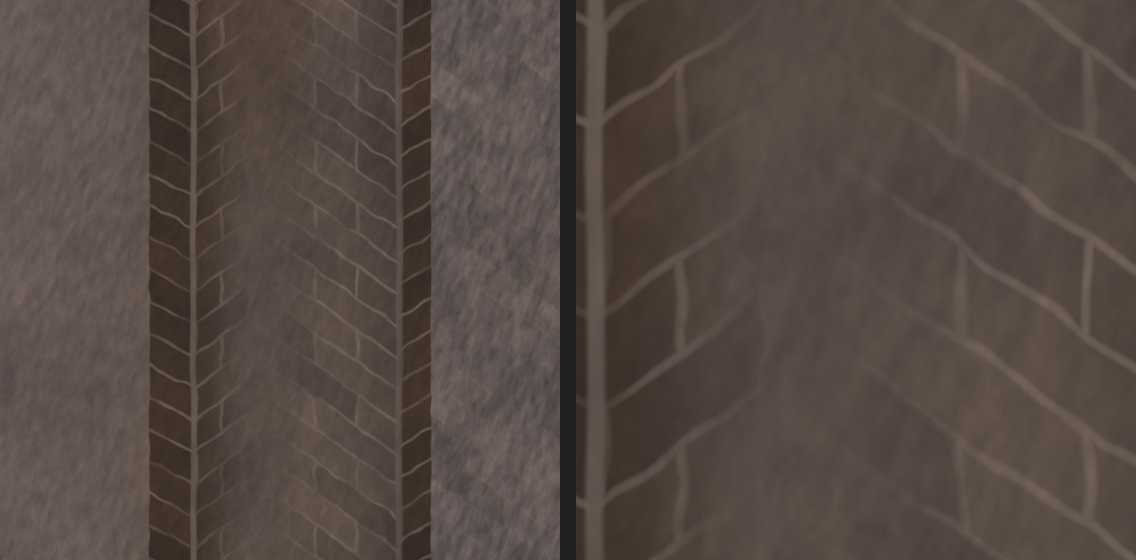
Left: the whole. Right: its middle third, enlarged.
This texture is drawn by a three.js fragment shader. Its source:

```glsl
varying vec2 vUv;

const float ROWS = 17.5;
const float LEFT_EDGE = 0.267;
const float LEFT_SEAM = 0.345;
const float RIDGE = 0.468;
const float RIGHT_SEAM = 0.713;
const float RIGHT_EDGE = 0.770;

const vec3 PLASTER = vec3(0.385, 0.335, 0.318);
const vec3 GREY_STONE = vec3(0.372, 0.332, 0.322);
const vec3 DARK_BRICK = vec3(0.232, 0.184, 0.158);
const vec3 MID_BRICK = vec3(0.342, 0.293, 0.268);
const vec3 WARM_STAIN = vec3(0.325, 0.262, 0.222);
const vec3 MORTAR = vec3(0.425, 0.372, 0.345);

float hash(vec2 p) {
  vec3 q = fract(vec3(p.xyx) * 0.1031);
  q += dot(q, q.yzx + 33.33);
  return fract((q.x + q.y) * q.z);
}

float noise(vec2 p) {
  vec2 i = floor(p);
  vec2 f = fract(p);
  f = f * f * (3.0 - 2.0 * f);
  float low = mix(hash(i), hash(i + vec2(1.0, 0.0)), f.x);
  float high = mix(hash(i + vec2(0.0, 1.0)), hash(i + vec2(1.0, 1.0)), f.x);
  return mix(low, high, f.y);
}

float fbm(vec2 p) {
  float sum = 0.0;
  float gain = 0.5;
  for (int i = 0; i < 4; i++) {
    sum += gain * noise(p);
    p = mat2(1.6, 1.2, -1.2, 1.6) * p + 7.3;
    gain *= 0.5;
  }
  return sum / 0.9375;
}

float stroke(float dist, float halfWidth, float blur) {
  return 1.0 - smoothstep(halfWidth - blur, halfWidth + blur, abs(dist));
}

float span(float x, float start, float end, float blur) {
  return smoothstep(start - blur, start + blur, x) *
         (1.0 - smoothstep(end - blur, end + blur, x));
}

// Slanted courses with staggered upright joints: x = mortar, y = brick tint
vec2 bricks(vec2 p, vec2 anchor, float slope, float firstJoint, float jointGap) {
  float course = (p.y - anchor.y - slope * (p.x - anchor.x)) * ROWS;
  float row = floor(course);
  float bed = (abs(fract(course + 0.5) - 0.5)) / (ROWS * sqrt(1.0 + slope * slope));
  float along = ((p.x - firstJoint) / jointGap - mod(row + 1.0, 2.0)) * 0.5;
  float joint = abs(fract(along + 0.5) - 0.5) * 2.0 * jointGap;
  float bedLine = stroke(bed, 0.0026, 0.0018);
  float jointLine = stroke(joint, 0.0030, 0.0020);
  return vec2(max(bedLine, jointLine), hash(vec2(row + 40.0, floor(along) + 20.0)) - 0.5);
}

vec3 layBricks(vec3 base, vec2 wall, float lineStrength, float tintStrength) {
  return mix(base * (1.0 + wall.y * tintStrength), MORTAR, wall.x * lineStrength);
}

void main() {
  vec2 p = vUv;
  vec2 wobble = vec2(noise(p * 45.0), noise(p * 45.0 + 31.0)) - 0.5;
  vec2 q = p + 0.006 * wobble;
  float x = p.x + 0.003 * wobble.x;
  float blotch = fbm(p * vec2(7.0, 6.0) + 3.0) - 0.5;
  float wear = smoothstep(0.28, 0.62, fbm(p * vec2(15.0, 17.0) + 11.0));

  // Brick courses of each strip
  vec2 leftBand = bricks(q, vec2(0.336, 0.9402), -0.53, 0.0, 1.0);
  vec2 leftFace = bricks(q, vec2(0.355, 0.5977), 0.75, 0.396, 0.047);
  vec2 rightFace = bricks(q, vec2(0.705, 0.4206), -0.70, 0.5625, 0.0755);
  vec2 rightBand = bricks(q, vec2(0.768, 0.9805), 0.60, 0.0, 1.0);
  vec2 outerFace = bricks(q, vec2(0.705, 0.4206), -0.70, 0.833, 0.068);

  // Plain strip on the left, warmer toward its edge
  vec3 color = mix(PLASTER, MID_BRICK * 1.06, 0.55 * smoothstep(0.13, 0.26, x));

  // Middle faces, shaded toward both seams and worn smooth along the ridge
  vec3 face = mix(DARK_BRICK * 1.08, MID_BRICK, smoothstep(0.34, 0.45, x));
  face *= 1.0 - 0.17 * smoothstep(0.60, RIGHT_SEAM, x);
  float stain = smoothstep(0.60, 0.95, p.y) * span(x, 0.38, 0.54, 0.05);
  face = mix(face, WARM_STAIN, 0.75 * stain);
  float leftLines = (1.0 - smoothstep(0.385, 0.465, x)) * mix(0.25, 0.65, wear);
  float rightLines = smoothstep(0.47, 0.60, x) * mix(0.30, 0.80, wear);
  vec3 leftColor = layBricks(face, leftFace, leftLines, 0.10);
  vec3 rightColor = layBricks(face, rightFace, rightLines, 0.17 * smoothstep(0.47, 0.56, x));
  vec3 middle = mix(leftColor, rightColor, smoothstep(RIDGE - 0.025, RIDGE + 0.025, x));
  color = mix(color, middle, span(x, LEFT_SEAM, RIGHT_SEAM, 0.002));

  // Dark bands
  vec3 leftDark = layBricks(DARK_BRICK, leftBand, mix(0.30, 0.70, wear), 0.14);
  vec3 rightDark = layBricks(DARK_BRICK, rightBand, mix(0.30, 0.70, wear), 0.14);
  color = mix(color, leftDark, span(x, LEFT_EDGE, LEFT_SEAM, 0.002));
  color = mix(color, rightDark, span(x, RIGHT_SEAM, RIGHT_EDGE, 0.002));

  // Rough grey face on the right with faint joints
  float outer = smoothstep(RIGHT_EDGE - 0.002, RIGHT_EDGE + 0.002, x);
  color = mix(color, layBricks(GREY_STONE, outerFace, 0.38 * wear, 0.13), outer);

  // Leaning grain, broad blotches and fine pits
  float plain = 1.0 - smoothstep(LEFT_EDGE - 0.002, LEFT_EDGE + 0.002, x);
  vec2 lean = vec2(p.x - 0.35 * p.y, p.y + 0.3 * p.x);
  float grain = fbm(lean * vec2(95.0, 38.0)) - 0.5;
  float pits = noise(p * vec2(190.0, 150.0)) - 0.5;
  color *= 1.0 + 0.20 * blotch + grain * (0.20 + 0.06 * plain + 0.26 * outer) + 0.05 * pits;
  color += vec3(0.010, 0.0, -0.010) * blotch;

  // Pale upright seams
  float sway = 0.003 * (noise(vec2(p.y * 14.0, 5.0)) - 0.5);
  float shade = 0.92 + 0.22 * (fbm(p * vec2(60.0, 30.0)) - 0.5);
  color = mix(color, MORTAR * shade, 0.90 * stroke(p.x - LEFT_SEAM + sway, 0.0052, 0.0025));
  color = mix(color, MORTAR * shade * 0.93, 0.80 * stroke(p.x - RIGHT_SEAM - sway, 0.0060, 0.0030));

  gl_FragColor = vec4(color, 1.0);
}
```
